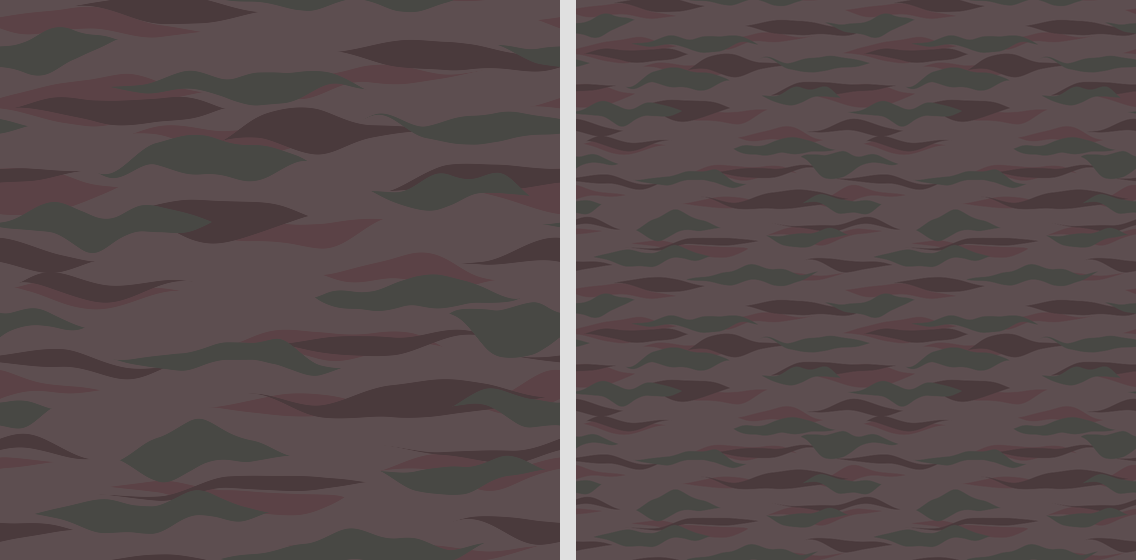
Left, the tile; right, the same tile 2 across and 2 down.
Write a WebGL 2 fragment shader that draws this pattern.

```glsl
#version 300 es
precision highp float;
// Seamless camouflage of long, tapering horizontal patches in three overlapping layers.

uniform vec2 u_resolution;
out vec4 fragColor;

const int PATCHES = 14;  // patches per layer

// Integer hash to 0..1
float hash(uint n) {
    n = n * 747796405u + 2891336453u;
    n = ((n >> ((n >> 28u) + 4u)) ^ n) * 277803737u;
    n = (n >> 22u) ^ n;
    return float(n >> 8u) / 16777216.0;
}

// Smooth 1D value noise, one independent curve per seed
float noise(float x, uint seed) {
    float cell = floor(x);
    float f = x - cell;
    uint n = uint(int(cell) + 64) + seed * 977u;
    return mix(hash(n), hash(n + 1u), f * f * (3.0 - 2.0 * f));
}

// Coverage of one patch; d is the offset from its centre
float patchCoverage(vec2 d, float halfLength, float halfHeight, float taper, float waviness, uint seed) {
    float t = clamp(d.x / halfLength, -1.0, 1.0);
    t += (hash(seed + 5u) - 0.5) * 0.7 * (1.0 - t * t);  // move the thickest part off centre
    float profile = pow(max(1.0 - t * t, 0.0), taper);
    float spine = (noise(d.x * waviness, seed + 6u) - 0.5) * 0.042;
    float thickness = halfHeight * profile * (0.55 + 0.9 * noise(d.x * waviness * 1.2 + 0.4, seed + 7u));
    return smoothstep(0.0, 1.0, (thickness - abs(d.y - spine)) * u_resolution.y);
}

// Union of all patches in a layer, wrapped on both axes
float layer(vec2 uv, float size, float height, vec2 taperRange, float waviness, uint layerId) {
    float coverage = 0.0;
    for (int i = 0; i < PATCHES; i++) {
        uint seed = layerId * 1009u + uint(i) * 31u;
        float k = float(i);
        vec2 jitter = vec2(hash(seed), hash(seed + 1u)) - 0.5;

        // Staggered rows; the x step makes whole turns over one tile
        vec2 centre = vec2(k * 8.0, k + float(layerId) / 3.0) / float(PATCHES);
        centre += jitter * vec2(0.22, 0.045) + vec2(hash(layerId + 71u), 0.0);
        vec2 d = uv - centre;
        d -= round(d);

        float halfLength = size * mix(0.72, 1.28, hash(seed + 2u));
        float halfHeight = height * mix(0.7, 1.3, hash(seed + 3u));
        float taper = mix(taperRange.x, taperRange.y, hash(seed + 4u));
        coverage = max(coverage, patchCoverage(d, halfLength, halfHeight, taper, waviness, seed));
    }
    return coverage;
}

void main() {
    vec2 uv = gl_FragCoord.xy / u_resolution;

    vec3 mauve = vec3(0.365, 0.306, 0.312);
    vec3 russet = vec3(0.358, 0.260, 0.274);
    vec3 umber = vec3(0.290, 0.226, 0.236);
    vec3 moss = vec3(0.284, 0.282, 0.268);

    // Paint from the bottom layer up
    vec3 color = mauve;
    color = mix(color, russet, layer(uv, 0.19, 0.026, vec2(0.9, 1.5), 8.0, 1u));
    color = mix(color, umber, layer(uv, 0.22, 0.025, vec2(1.2, 1.8), 8.0, 2u));
    color = mix(color, moss, layer(uv, 0.19, 0.031, vec2(0.75, 1.4), 12.0, 3u));

    fragColor = vec4(color, 1.0);
}
```
